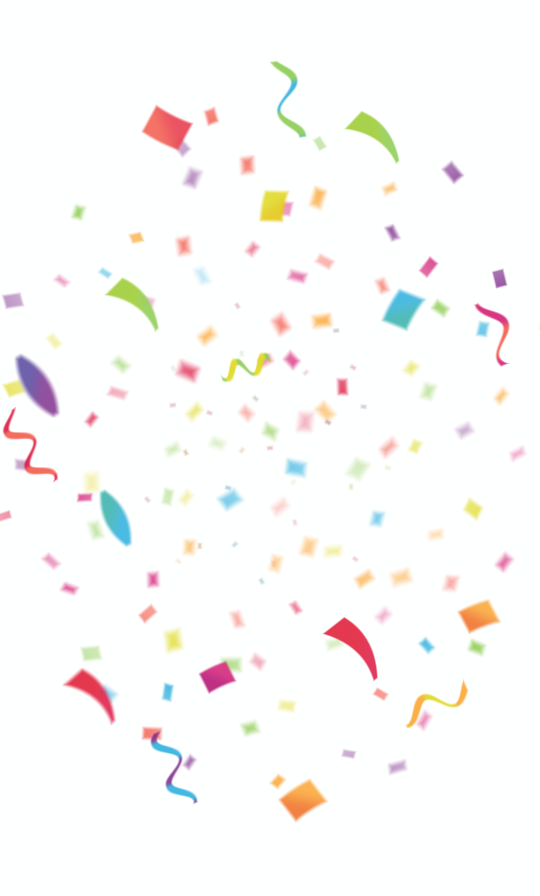
Write a WebGL 2 fragment shader that draws this background.

```glsl
#version 300 es
precision highp float;
// Party confetti drifting over white: a spiral scatter of small blurred chips,
// a ring of large quads, crescents and slivers, and a few wavy streamers.
// Every piece is a soft-edged distance function in units of canvas height.

uniform vec2 u_resolution;
out vec4 fragColor;

const vec3 BACKGROUND = vec3(0.998, 1.0, 1.0);
const vec3 PALETTE[8] = vec3[8](
    vec3(0.86, 0.10, 0.26), vec3(0.98, 0.65, 0.20), vec3(0.87, 0.85, 0.12), vec3(0.55, 0.80, 0.32),
    vec3(0.18, 0.69, 0.87), vec3(0.50, 0.20, 0.56), vec3(0.83, 0.12, 0.46), vec3(0.95, 0.36, 0.30));
const int CHIPS = 100;
const int SPECKS = 26;
const int LARGE = 12;
const int STREAMERS = 6;
const vec2 CHIP_SPREAD = vec2(0.31, 0.39);
const vec2 SPECK_SPREAD = vec2(0.16, 0.17);
const vec2 LARGE_RING = vec2(0.24, 0.36);
const vec2 STREAMER_RING = vec2(0.27, 0.39);
const vec2 CHIP_HALF = vec2(0.0090, 0.0062);
const float GOLDEN_ANGLE = 2.39996;
// Kind (0 quad, 1 crescent, 2 sliver) and palette index around the ring
const int LARGE_KIND[12] = int[12](0, 1, 0, 0, 1, 2, 2, 1, 0, 0, 1, 0);
const int LARGE_HUE[12] = int[12](4, 3, 2, 7, 3, 5, 4, 0, 6, 1, 0, 1);

vec3 hash3(float n) {
    vec3 q = fract(vec3(n) * vec3(0.1031, 0.1030, 0.0973));
    q += dot(q, q.yzx + 33.33);
    return fract((q.xxy + q.yzz) * q.zyx);
}

vec2 polar(float a) { return vec2(cos(a), sin(a)); }

// Coordinates of p in a frame turned by angle a
vec2 turn(vec2 p, float a) {
    vec2 u = polar(a);
    return vec2(dot(p, u), dot(p, vec2(-u.y, u.x)));
}

float box(vec2 p, vec2 halfSize) {
    vec2 q = abs(p) - halfSize;
    return length(max(q, 0.0)) + min(max(q.x, q.y), 0.0);
}

void paint(inout vec3 col, vec3 ink, float d, float blur, float opacity) {
    float edge = max(blur, 0.75 / u_resolution.y);
    col = mix(col, ink, opacity * smoothstep(edge, -edge, d));
}

// Small chips, softer and paler near the middle
void chips(inout vec3 col, vec2 p) {
    for (int i = 0; i < CHIPS; i++) {
        float n = float(i);
        vec3 h = hash3(n + 11.0), g = hash3(n + 237.0);
        float r = pow((n + 0.5) / float(CHIPS), 0.58);
        vec2 q = p - CHIP_SPREAD * r * polar(n * GOLDEN_ANGLE) - (h.xy - 0.5) * 0.045;
        if (dot(q, q) > 0.0009) continue;
        q = turn(q, h.z * 6.2832);
        q.x += 0.35 * (g.y - 0.5) * q.y;
        vec2 size = CHIP_HALF * mix(0.65, 1.1, g.x) * vec2(1.0, mix(0.7, 1.15, g.y));
        float blur = mix(0.0065, 0.0015, clamp(r * 0.65 + (g.z - 0.5) * 0.8, 0.0, 1.0));
        vec3 ink = PALETTE[int(fract(h.x * 7.0 + g.z * 3.0) * 8.0)];
        ink = mix(ink, vec3(1.0), 0.12 + q.x * 8.0);
        float opacity = mix(0.38, 1.0, fract(g.x * 5.0 + h.y)) * mix(0.85, 1.0, r);
        paint(col, ink, box(q, size), blur, opacity);
    }
}

// Faint tiny specks
void specks(inout vec3 col, vec2 p) {
    for (int i = 0; i < SPECKS; i++) {
        float n = float(i);
        vec3 h = hash3(n + 503.0);
        vec2 q = p - SPECK_SPREAD * sqrt(n / float(SPECKS)) * polar(n * GOLDEN_ANGLE + h.x);
        vec3 ink = mix(PALETTE[i % 8], vec3(0.5), 0.45);
        paint(col, ink, box(turn(q, h.y * 6.0), vec2(0.0028, 0.0018)), 0.002, 0.15 + 0.35 * h.z);
    }
}

void largePieces(inout vec3 col, vec2 p) {
    for (int i = 0; i < LARGE; i++) {
        vec3 h = hash3(float(i) + 71.0);
        int kind = LARGE_KIND[i];
        float radius = i % 2 == 1 ? 1.1 : 0.75;
        vec2 q = p - LARGE_RING * radius * polar(0.61 + float(i) * 0.471);
        q /= mix(0.68, 1.0, h.x);
        q = turn(q, kind == 0 ? h.y * 3.14 : -0.95 + (h.y - 0.5) * 0.4);
        float along = clamp(q.x / 0.046, -1.0, 1.0);
        float d;
        if (kind == 0) {
            d = box(q + vec2(0.35 * (h.z - 0.3) * q.y, 3.0 * q.x * q.x), vec2(0.023, 0.017));
        } else if (kind == 1) {
            d = box(q + vec2(0.0, 6.0 * q.x * q.x), vec2(0.046, mix(0.018, 0.003, 0.5 + 0.5 * along)));
        } else {
            d = box(q, vec2(0.042, 0.001 + 0.014 * (1.0 - along * along)));
        }
        vec3 ink = PALETTE[LARGE_HUE[i]];
        vec3 shade = mix(ink, PALETTE[(LARGE_HUE[i] + 7) % 8], 0.3);
        ink = mix(shade, mix(ink, vec3(1.0), 0.1), smoothstep(-0.02, 0.02, q.x + q.y));
        paint(col, ink, d, mix(0.0015, 0.005, h.z), 0.95);
    }
}

// Wavy ribbons showing two colours; the last is a small coil near the middle
void streamers(inout vec3 col, vec2 p) {
    for (int i = 0; i < STREAMERS; i++) {
        vec3 h = hash3(float(i) + 149.0);
        float reach = i == STREAMERS - 1 ? 0.25 : 1.0;
        vec2 q = turn(p - STREAMER_RING * reach * polar(1.5 - float(i) * 1.16), h.x * 6.2832);
        float halfLength = mix(0.028, 0.055, h.y) * mix(0.55, 1.0, reach);
        float freq = mix(90.0, 140.0, h.z) / mix(0.6, 1.0, reach);
        float amp = 0.011 * mix(0.7, 1.0, reach);
        float phase = freq * q.x + h.y * 6.0;
        float slope = amp * freq * cos(phase);
        float offset = abs(q.y - amp * sin(phase)) / sqrt(1.0 + slope * slope);
        float width = mix(0.0014, 0.0040, 0.5 + 0.5 * sin(phase + 0.9));
        float d = max(offset - width, abs(q.x) - halfLength);
        int hue = (i * 3 + 4) % 8;
        vec3 ink = mix(PALETTE[hue], PALETTE[(hue + 7) % 8], smoothstep(-0.6, 0.6, slope));
        paint(col, ink, d, 0.0016, 0.9);
    }
}

void main() {
    vec2 p = (gl_FragCoord.xy - 0.5 * u_resolution) / u_resolution.y;
    vec3 col = BACKGROUND;
    specks(col, p);
    chips(col, p);
    largePieces(col, p);
    streamers(col, p);
    fragColor = vec4(col, 1.0);
}
```
